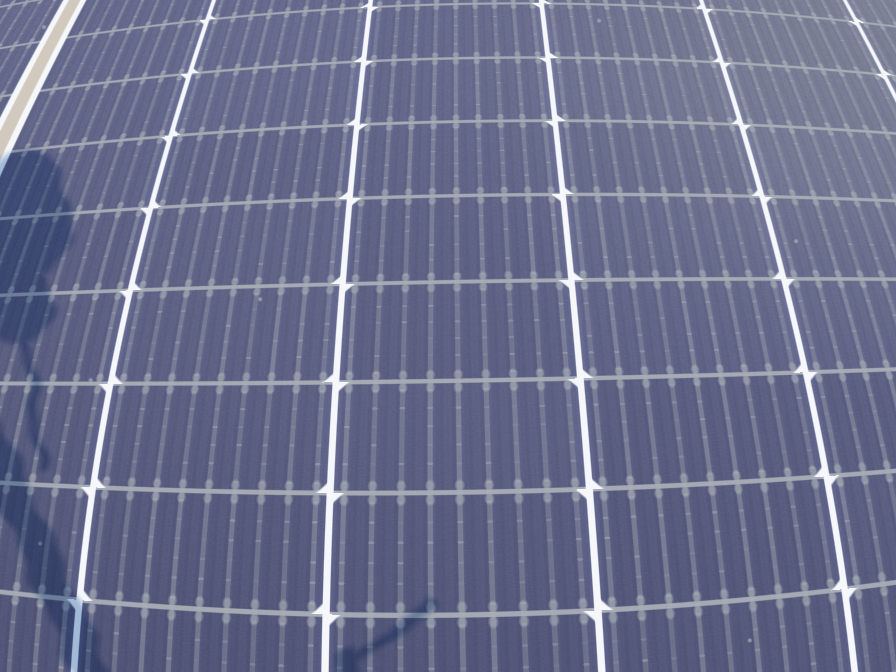
Write a Shadertoy shader that draws this texture.

```glsl
// A solar panel seen through a wide lens: rows and columns of half-cut cells.
// Canvas points are unbent into cell coordinates (columns, rows), where grid
// lines, busbars, solder pads and clipped corners are simple distance tests.

#define BUSBARS 9.0
#define COLUMN_GAP 0.014
#define ROW_GAP 0.021
#define CORNER_CUT vec2(0.055, 0.11)
#define FRAME_SPAN vec2(-2.60, -2.42)
#define CELL_DARK vec3(0.320, 0.338, 0.472)
#define CELL_LIGHT vec3(0.400, 0.418, 0.555)
#define HAZE vec3(0.49, 0.51, 0.59)
#define SILVER vec3(0.67, 0.69, 0.72)
#define WHITE vec3(0.96, 0.97, 0.98)
#define SHADOW_TINT vec3(0.66, 0.75, 0.86)
#define SPECK_CHANCE 0.05

float hash(vec2 p) {
    return fract(sin(dot(p, vec2(127.1, 311.7))) * 43758.5);
}

// Coverage of a shape of the given radius, blurred by one pixel.
float cover(float dist, float radius, float px) {
    return 1.0 - smoothstep(radius - px, radius + px, dist);
}

float capsule(vec2 p, vec2 a, vec2 b, float radius) {
    vec2 ab = b - a;
    return length(p - a - ab * clamp(dot(p - a, ab) / dot(ab, ab), 0.0, 1.0)) - radius;
}

// Canvas point (x right, y down, width = 1) to panel point (column, row).
vec2 unbend(vec2 p) {
    float x = p.x - 0.508;
    float y = (p.y + 0.022 * x - 0.15 * x * x) / (1.0 + 0.0138 * x - 0.401 * x * x);
    float halfColumn = 0.0952 + y * (0.1208 - 0.056 * y);
    float q = (p.x - 0.5086 - 0.015 * y * y) / halfColumn;
    float column = q * (0.5 + (0.0095 + 0.0128 * y) * (abs(q) - 1.0));
    float t = y - 0.0046;
    return vec2(column + 0.5, t / (0.0559 + t * (0.0769 - 0.0235 * t)));
}

// Soft shadows of a post and a person falling on the glass.
float shadow(vec2 p) {
    p.x += 0.004 * sin(p.y * 70.0) + 0.002 * sin(p.y * 157.0);
    float d = capsule(p, vec2(0.030, 0.210), vec2(0.036, 0.265), 0.043);
    d = min(d, capsule(p, vec2(0.010, 0.290), vec2(0.024, 0.350), 0.034));
    d = min(d, capsule(p, vec2(0.028, 0.370), vec2(0.046, 0.520), 0.005));
    d = min(d, capsule(p, vec2(-0.02, 0.470), vec2(0.115, 0.780), 0.019));
    d = min(d, capsule(p, vec2(0.480, 0.674), vec2(0.400, 0.735), 0.006));
    d = min(d, capsule(p, vec2(0.392, 0.735), vec2(0.385, 0.780), 0.012));
    return 1.0 - smoothstep(-0.006, 0.007, d);
}

// Sparse dust, one possible speck per square of a coarse grid.
float dust(vec2 p, float px) {
    vec2 g = p * 16.0, id = floor(g);
    vec2 spot = 0.2 + 0.6 * vec2(hash(id + 3.1), hash(id + 8.7));
    return step(hash(id), SPECK_CHANCE) * cover(length(g - id - spot), 0.035, 16.0 * px);
}

void mainImage(out vec4 fragColor, in vec2 fragCoord) {
    float px = 1.0 / iResolution.x;
    vec2 p = vec2(fragCoord.x, iResolution.y - fragCoord.y) * px;
    vec2 panel = unbend(p);
    vec2 aa = fwidth(panel) * 0.8;
    vec2 id = floor(panel), cell = panel - id;
    vec2 edge = min(cell, 1.0 - cell);

    // Glass: lit from above and from the right, with a slight tone per cell.
    float light = clamp(0.95 - 1.35 * p.y + 0.22 * p.x, 0.0, 1.0);
    vec3 color = mix(CELL_DARK, CELL_LIGHT, light);
    color = mix(color, HAZE, 0.9 * smoothstep(0.55, 0.0, length((p - vec2(1.0, 0.0)) * vec2(0.9, 1.2))));
    color += 0.016 * (hash(id) - 0.5);

    // Faint fingers between the busbars and film grain.
    float bars = cell.x * BUSBARS;
    color += 0.009 * sin(bars * 12.566) + 0.005 * sin(bars * 31.416 + 1.0);
    color += 0.016 * (hash(floor(p * 512.0)) - 0.5);

    // Busbars with irregular beads, then solder pads at both cell ends.
    float barX = abs(fract(bars) - 0.5), barAa = aa.x * BUSBARS;
    float barTone = 0.26 + 0.16 * hash(vec2(floor(bars), id.x) + id.y);
    color = mix(color, SILVER, barTone * cover(barX, 0.09, barAa));
    vec2 bead = vec2(barX * 0.26, abs(fract(cell.y * 6.0) - 0.5) * 0.4);
    float beadTone = 0.45 * hash(vec2(floor(bars) + id.x * 9.0, floor(panel.y * 6.0)));
    color = mix(color, SILVER, beadTone * cover(length(bead), 0.028, barAa * 0.26));
    vec2 pad = vec2(barX / 0.15, (edge.y - 0.06) / 0.045);
    color = mix(color, SILVER, 0.55 * cover(length(pad), 1.0, 0.35 + barAa));

    // Gaps between cells: silver across, white down with a pale glow.
    color = mix(color, SILVER, 0.92 * cover(edge.y, ROW_GAP, aa.y));
    color += vec3(0.07, 0.07, 0.11) * exp(-edge.x * 45.0);
    color = mix(color, WHITE, cover(edge.x, COLUMN_GAP, aa.x));

    // Clipped corners: top of the cell in even columns, bottom in odd ones.
    float cutY = mod(id.x, 2.0) < 0.5 ? cell.y : 1.0 - cell.y;
    float cut = edge.x / CORNER_CUT.x + cutY / CORNER_CUT.y;
    color = mix(color, WHITE, cover(cut, 1.0, aa.x / CORNER_CUT.x + 0.1));

    // Frame along the left side: white rims around a beige trough.
    float frameMid = 0.5 * (FRAME_SPAN.x + FRAME_SPAN.y) + 0.5;
    float frameHalf = 0.5 * (FRAME_SPAN.y - FRAME_SPAN.x);
    float frameX = abs(panel.x - frameMid);
    vec3 frame = mix(WHITE, vec3(0.82, 0.79, 0.74), cover(frameX, 0.5 * frameHalf, aa.x));
    color = mix(color, frame, cover(frameX, frameHalf, aa.x));

    color = mix(color, SILVER, 0.7 * dust(p, px));
    color *= mix(vec3(1.0), SHADOW_TINT, shadow(p));
    fragColor = vec4(clamp(color, 0.0, 1.0), 1.0);
}
```
